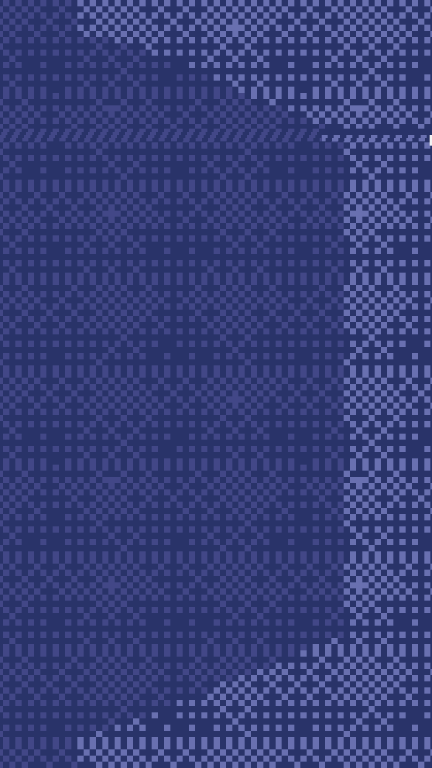
Give the GLSL for this pattern, as a Shadertoy shader.

```glsl
const vec3 NAVY = vec3(0.16, 0.20, 0.41);
const vec3 INDIGO = vec3(0.26, 0.28, 0.53);
const vec3 LAVENDER = vec3(0.41, 0.44, 0.69);
const vec3 SPARK = vec3(0.95);

const float ROWS = 124.0;               // cells along the canvas height
const float COLUMN_SHIFT = 0.5;
const vec2 WAVE_PERIOD = vec2(20.0, 15.0);
const vec2 WAVE_CREST = vec2(17.6, 48.5);
const vec2 WAVE_GAIN = vec2(0.09, 0.10);
const float BASE_DENSITY = 0.34;
const float GLOW_LEFT = 12.6;           // start of the top and bottom glow
const float GLOW_RIGHT = 55.5;          // start of the right-hand glow
const float GLOW_SLOPE = 0.41;
const float GLOW_DEPTH = 6.5;
const float GLOW_PIVOT = 17.8;
const vec2 STREAK_ROWS = vec2(20.8, 22.8);
const float STREAK_SLANT = 0.3;
const float STREAK_BRIGHT = 52.0;
const vec2 SPARK_CORNER = vec2(69.4, 21.8);
const float SPARK_HEIGHT = 1.7;
const float TAU = 6.2831853;
const int SAMPLES = 3;

// Ordered dither thresholds, lowest on even cells
float bayer2(vec2 cell) {
    cell = floor(cell);
    return fract(cell.x * 0.5 + cell.y * cell.y * 0.75);
}

float bayer8(vec2 cell) {
    return bayer2(cell) + bayer2(cell * 0.5) / 4.0 + bayer2(cell * 0.25) / 16.0;
}

// Glow wedges at top and bottom, joined by a band on the right
bool inGlow(vec2 cell) {
    float depth = min(cell.y, ROWS - 1.0 - cell.y) + 0.5;
    float wedge = GLOW_DEPTH + (cell.x - GLOW_PIVOT) * GLOW_SLOPE;
    wedge = max(wedge, GLOW_DEPTH);
    return cell.x > GLOW_RIGHT - 1.0 ||
        (cell.x > GLOW_LEFT - 1.0 && depth < wedge);
}

// Dots whose density swells in both directions
vec3 ditherField(vec2 pos) {
    vec2 cell = floor(pos - vec2(COLUMN_SHIFT, 0.0));
    vec2 wave = WAVE_GAIN * cos(TAU * (cell - WAVE_CREST) / WAVE_PERIOD);
    float density = BASE_DENSITY + wave.x + wave.y;
    // One row in each wave repeats, which makes the tall bars
    vec2 index = cell - vec2(0.0, floor(cell.y / WAVE_PERIOD.y));
    vec3 dotColor = inGlow(cell) ? LAVENDER : INDIGO;
    return bayer8(index) < density ? dotColor : NAVY;
}

// Slanted ticks crossing the field, turning to bright dashes
vec3 streak(vec2 pos) {
    float height = pos.y - STREAK_ROWS.x;
    float along = pos.x - COLUMN_SHIFT + STREAK_SLANT * floor(height * 2.0);
    bool tick = fract(along * 0.5) < 0.5;
    bool bright = pos.x > STREAK_BRIGHT;
    if (bright) tick = tick && height > 1.0;
    return tick ? (bright ? LAVENDER : INDIGO) : NAVY;
}

vec3 scene(vec2 pos) {
    vec2 fromSpark = pos - SPARK_CORNER;
    if (fromSpark.x > 0.0 && fromSpark.y > 0.0 && fromSpark.y < SPARK_HEIGHT)
        return SPARK;
    if (pos.y > STREAK_ROWS.x && pos.y < STREAK_ROWS.y) return streak(pos);
    return ditherField(pos);
}

void mainImage(out vec4 fragColor, in vec2 fragCoord) {
    vec3 color = vec3(0.0);
    // Average a small grid of samples to smooth the cell edges
    for (int i = 0; i < SAMPLES * SAMPLES; i++) {
        vec2 offset = (vec2(i % SAMPLES, i / SAMPLES) + 0.5) / float(SAMPLES) - 0.5;
        vec2 pos = (fragCoord + offset) / iResolution.y;
        color += scene(vec2(pos.x, 1.0 - pos.y) * ROWS);
    }
    fragColor = vec4(color / float(SAMPLES * SAMPLES), 1.0);
}
```
